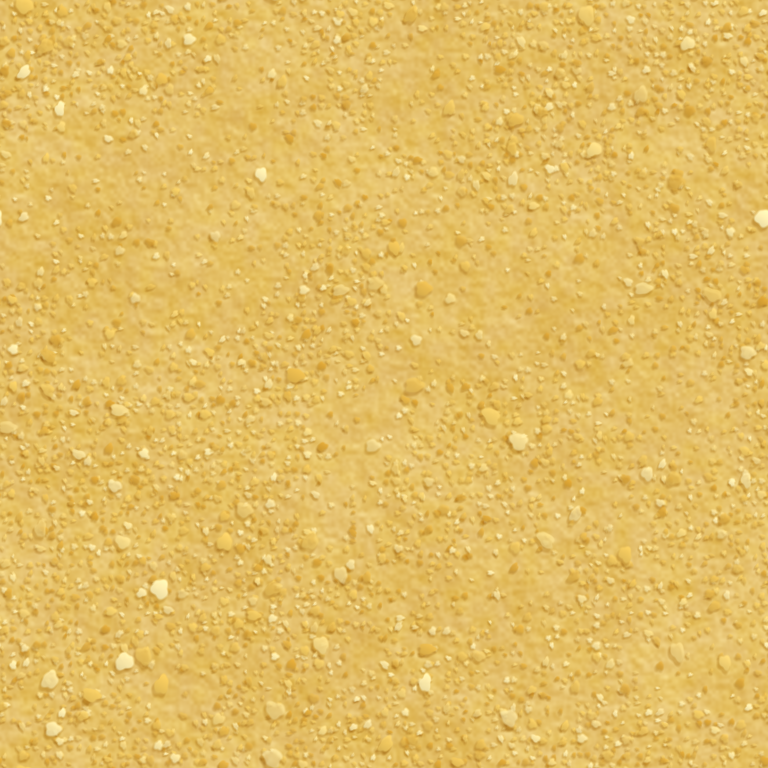
A three.js fragment shader for this texture:

```glsl
// Golden beach sand: fine lit grit with clustered, half-buried pale and amber grains.
varying vec2 vUv;

const vec3 SAND_DARK = vec3(0.850, 0.680, 0.300);
const vec3 SAND_LIGHT = vec3(0.945, 0.830, 0.515);
const vec3 GRAIN_AMBER = vec3(0.850, 0.630, 0.190);
const vec3 GRAIN_YELLOW = vec3(0.950, 0.800, 0.390);
const vec3 GRAIN_CREAM = vec3(0.990, 0.930, 0.690);
const vec3 SHADOW_TINT = vec3(0.870, 0.790, 0.580);
const vec2 LIGHT_DIR = vec2(0.51, 0.86);
const float EDGE_SOFTNESS = 0.0022;

vec3 hash3(vec2 p, float seed) {
  vec3 q = fract((p.xyx + seed) * vec3(0.1031, 0.1030, 0.0973));
  q += dot(q, q.yxz + 33.33);
  return fract((q.xxy + q.yzz) * q.zyx);
}

// Value noise that wraps after a whole number of cells.
float tileNoise(vec2 uv, vec2 cells, float seed) {
  vec2 p = uv * cells;
  vec2 i = floor(p);
  vec2 f = p - i;
  f = f * f * (3.0 - 2.0 * f);
  float a = hash3(mod(i, cells), seed).x;
  float b = hash3(mod(i + vec2(1.0, 0.0), cells), seed).x;
  float c = hash3(mod(i + vec2(0.0, 1.0), cells), seed).x;
  float d = hash3(mod(i + 1.0, cells), seed).x;
  return mix(mix(a, b, f.x), mix(c, d, f.x), f.y);
}

float sandHeight(vec2 uv) {
  return 0.60 * tileNoise(uv, vec2(72.0, 80.0), 3.7)
       + 0.55 * tileNoise(uv, vec2(136.0, 147.0), 11.3);
}

// Loose sand: relief lit from one side, fine speckle and broad tonal drifts.
vec3 looseSand(vec2 uv) {
  vec2 stepToLight = LIGHT_DIR * 0.003;
  float relief = sandHeight(uv - stepToLight) - sandHeight(uv + stepToLight);
  float speckle = tileNoise(uv, vec2(212.0), 23.9) - 0.5;
  float drift = tileNoise(uv, vec2(7.0, 10.0), 31.1) - 0.5;
  float mottle = tileNoise(uv, vec2(31.0, 38.0), 41.7) - 0.5;
  float tone = 0.5 + 0.65 * relief + 0.32 * speckle + 0.24 * drift + 0.30 * mottle;
  vec3 color = mix(SAND_DARK, SAND_LIGHT, tone);
  float warmth = tileNoise(uv, vec2(58.0, 53.0), 53.3) - 0.5;
  return color - vec3(0.0, 0.006, 0.08) * warmth;
}

// Signed distance to a rounded, slightly lumpy stone.
float stoneDistance(vec2 p, float radius, float stretch, float phase) {
  float c = cos(phase);
  float s = sin(phase);
  vec2 q = vec2(c * p.x + s * p.y, (c * p.y - s * p.x) * stretch);
  float angle = atan(q.y, q.x + 0.00001);
  float lump = 1.0 + 0.11 * cos(3.0 * angle + phase * 5.0) + 0.06 * cos(5.0 * angle - phase);
  return length(q) - radius * lump;
}

vec3 grainColor(float tone) {
  vec3 color = mix(GRAIN_AMBER, GRAIN_YELLOW, smoothstep(0.0, 0.45, tone));
  return mix(color, GRAIN_CREAM, smoothstep(0.5, 1.0, tone));
}

// Lays one size of grain over the base; radius is in cell units.
vec3 scatterGrains(vec3 base, vec2 uv, float cells, float density, float radius,
                   float paleness, float seed) {
  vec2 p = uv * cells;
  vec2 home = floor(p);
  float soft = EDGE_SOFTNESS * cells;
  vec3 color = base;
  for (int y = -1; y <= 1; y++) {
    for (int x = -1; x <= 1; x++) {
      vec2 cell = home + vec2(float(x), float(y));
      vec2 id = mod(cell, cells);
      vec3 place = hash3(id, seed);
      vec3 look = hash3(id, seed + 71.7);
      float clump = tileNoise(id / cells, vec2(9.0), 61.9);
      float chance = density * (0.45 + 1.1 * smoothstep(0.25, 0.75, clump));
      if (place.z < chance) {
        vec2 local = p - cell - 0.5 - 0.7 * (place.xy - 0.5);
        float size = radius * mix(0.55, 1.0, look.x);
        float stretch = mix(1.0, 1.6, look.y);
        float phase = 6.2832 * fract(look.x * 7.0 + look.y * 3.0);
        float body = stoneDistance(local, size, stretch, phase);
        vec2 shadowLocal = local + LIGHT_DIR * (size * 0.35 + soft * 0.6);
        float shadowBody = stoneDistance(shadowLocal, size, stretch, phase);
        float shadow = 1.0 - smoothstep(-soft, soft * 1.5, shadowBody);
        color *= mix(vec3(1.0), SHADOW_TINT, shadow * 0.8);
        float cover = 1.0 - smoothstep(-soft, soft, body);
        float facing = clamp(dot(local, LIGHT_DIR) / size, -1.0, 1.0);
        vec3 stone = grainColor(look.z + paleness) * (1.0 + 0.07 * facing);
        color = mix(color, stone, cover * mix(0.55, 1.0, place.x));
      }
    }
  }
  return color;
}

void main() {
  vec3 color = looseSand(vUv);
  color = scatterGrains(color, vUv, 92.0, 0.44, 0.37, 0.05, 5.3);
  color = scatterGrains(color, vUv, 47.0, 0.32, 0.32, 0.05, 17.9);
  color = scatterGrains(color, vUv, 23.0, 0.13, 0.30, 0.20, 29.4);
  gl_FragColor = vec4(clamp(color, 0.0, 1.0), 1.0);
}
```
